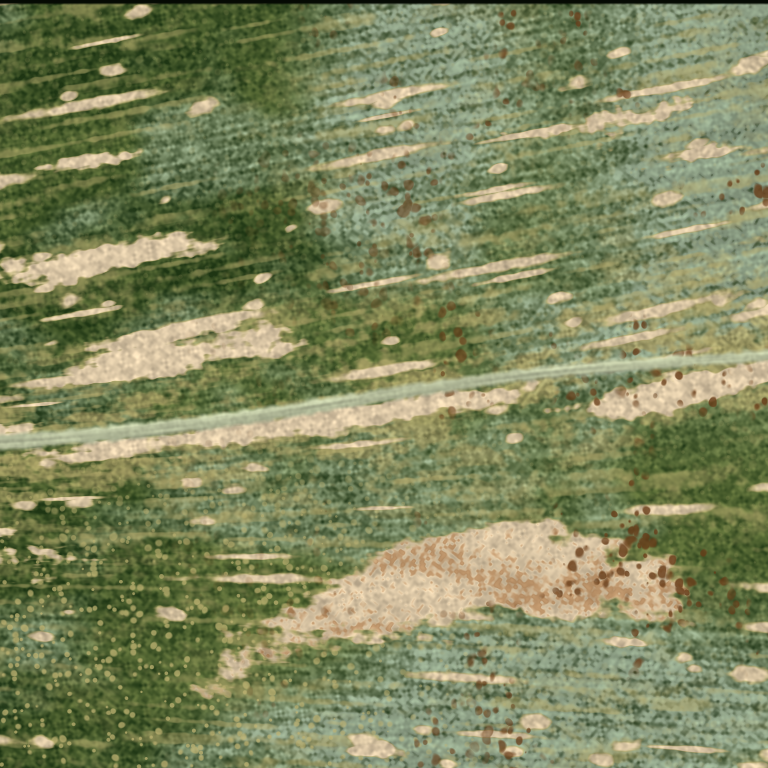
A WebGL 2 fragment shader for this texture:

```glsl
#version 300 es
precision highp float;
// A blighted leaf: streaked green blade, pale midrib, tan lesions and rust specks.
uniform vec2 u_resolution;
out vec4 fragColor;

const vec3 DARK_GREEN = vec3(0.14, 0.23, 0.09);
const vec3 MID_GREEN = vec3(0.38, 0.45, 0.23);
const vec3 SHEEN = vec3(0.54, 0.61, 0.51);
const vec3 YELLOW_GREEN = vec3(0.65, 0.61, 0.39);
const vec3 TAN = vec3(0.86, 0.78, 0.65);
const vec3 RUST = vec3(0.40, 0.23, 0.09);
const vec3 RIB = vec3(0.76, 0.79, 0.65);
const vec3 BACKDROP = vec3(0.02, 0.04, 0.01);

float hash(vec2 p) {
    return fract(sin(dot(p, vec2(127.1, 311.7))) * 43758.5453);
}

float noise(vec2 p) {
    vec2 i = floor(p), f = fract(p);
    f = f * f * (3.0 - 2.0 * f);
    return mix(mix(hash(i), hash(i + vec2(1, 0)), f.x),
               mix(hash(i + vec2(0, 1)), hash(i + vec2(1, 1)), f.x), f.y);
}

float fbm(vec2 p) {
    float sum = 0.0, amp = 0.5;
    for (int i = 0; i < 4; i++) {
        sum += amp * noise(p);
        p = p * 2.03 + 17.3;
        amp *= 0.5;
    }
    return sum / 0.9375;
}

// Fine signed grain on a turned grid, so that no rows show
float speckle(vec2 p, float scale) {
    vec2 turned = vec2(0.8 * p.x - 0.6 * p.y, 0.6 * p.x + 0.8 * p.y);
    return 0.65 * noise(turned * scale) + 0.35 * noise(p * scale * 0.6) - 0.5;
}

// Soft ellipse whose rim is roughened by a signed offset
float spot(vec2 q, vec2 radius, float rough, float soft) {
    return 1.0 - smoothstep(1.0 - soft, 1.0 + soft, length(q / radius) + rough);
}

// Randomly filled grid of spots, one candidate per cell
float scatter(vec2 q, vec2 cell, float density, float rough, float soft, float seed) {
    vec2 base = floor(q / cell);
    float mask = 0.0;
    for (int j = -1; j <= 1; j++)
    for (int i = -1; i <= 1; i++) {
        vec2 id = base + vec2(i, j);
        vec2 key = id + seed;
        vec2 jitter = vec2(hash(key + 3.1), hash(key + 7.7));
        vec2 size = cell * mix(0.2, 0.5, hash(key + 11.3));
        float present = step(hash(key), density);
        vec2 offset = q - (id + 0.2 + 0.6 * jitter) * cell;
        mask = max(mask, present * spot(offset, size, rough, soft));
    }
    return mask;
}

// Height of the midrib across the blade
float ribHeight(float x) {
    return 0.427 + 0.112 * x + 0.008 * sin(6.28 * (x - 0.45));
}

// Coordinates along and across the veins, which fan out above the rib
vec2 veinCoords(vec2 p) {
    float slope = mix(-0.06, 0.19, smoothstep(0.1, 0.65, p.y));
    return vec2(p.x, p.y - slope * (p.x - 0.5));
}

// Green blade with broad shade, glossy patches and fine veins
vec3 blade(vec2 p, vec2 q, float grain) {
    float shade = fbm(q * vec2(3.0, 7.0) + 4.0);
    float streak = noise(q * vec2(16.0, 180.0)) - 0.5;
    float upperLeft = smoothstep(0.45, 0.95, p.y) * (1.0 - smoothstep(0.2, 0.65, p.x));
    float tone = 0.6 + 1.1 * (shade - 0.5) + 0.35 * streak + 1.25 * grain - 0.3 * upperLeft;
    vec3 color = mix(DARK_GREEN, MID_GREEN, clamp(tone, -0.1, 1.35));

    float gloss = 1.2 * smoothstep(0.5, 1.05, p.x) * smoothstep(0.35, 0.75, p.y);
    gloss += 0.95 * spot(p - vec2(0.54, 0.9), vec2(0.12, 0.18), 0.0, 0.7);
    gloss += 0.95 * spot(p - vec2(0.72, 0.04), vec2(0.34, 0.17), shade - 0.5, 0.6);
    gloss += 0.5 * smoothstep(0.5, 0.7, fbm(p * vec2(4.0, 6.0) + 31.0));
    gloss *= 1.0 + 0.7 * streak + 1.2 * grain;
    vec3 shine = SHEEN * (1.0 + 0.25 * streak + 0.4 * grain);
    return mix(color, shine, clamp(gloss, 0.0, 1.0));
}

void main() {
    vec2 p = gl_FragCoord.xy / u_resolution;
    vec2 q = veinCoords(p);
    float rib = p.y - ribHeight(p.x);
    float nearRib = exp(-pow(rib / 0.14, 2.0));
    float grain = speckle(p, 230.0);
    float ragged = speckle(p + 3.0, 110.0);
    float rough = 1.5 * (fbm(q * vec2(14.0, 48.0)) - 0.5) + 0.6 * ragged;
    vec3 color = blade(p, q, grain);

    // Yellowed tissue beside the rib, thin streaks and loose flecks
    float blotch = fbm(q * vec2(16.0, 48.0) + 50.0) + 0.13 * nearRib + 0.4 * ragged;
    float yellow = smoothstep(0.5, 0.78, blotch);
    color = mix(color, YELLOW_GREEN * (1.0 + 0.5 * grain), yellow * (0.2 + 0.6 * nearRib));
    float thin = smoothstep(0.6, 0.95, noise(q * vec2(9.0, 110.0) + 33.0) + 0.5 * ragged);
    color = mix(color, YELLOW_GREEN * 1.1, 0.5 * thin);
    float lowerLeft = (1.0 - smoothstep(0.3, 0.8, p.x)) * (1.0 - smoothstep(0.2, 0.5, p.y));
    float fleck = scatter(p, vec2(0.0085), 0.22, 1.5 * ragged, 0.45, 91.0);
    color = mix(color, YELLOW_GREEN * 1.15, fleck * (0.15 + 0.6 * lowerLeft));

    // Lesions: narrow dashes, wider patches near the rib and one large blight
    float dashes = scatter(q, vec2(0.19, 0.015), 0.12, rough, 0.5, 5.0);
    float patches = scatter(q, vec2(0.34, 0.05), 0.2, 1.3 * rough + 0.4 - 0.5 * nearRib, 0.3, 23.0);
    float dots = scatter(q, vec2(0.04, 0.02), 0.05, 1.3 * rough, 0.45, 41.0);
    vec2 b = p - vec2(0.62, 0.235);
    b.y -= 0.1 * b.x - 0.9 * b.x * b.x + 0.02;
    float blight = spot(b, vec2(0.28, 0.055), 0.6 * rough, 0.17);
    float margin = spot(vec2(p.x - 0.4, rib + 0.021), vec2(0.28, 0.015), 1.2 * rough, 0.35);
    float lesion = max(max(0.85 * dashes, patches), max(max(0.8 * dots, blight), margin));

    // Each lesion fades through a yellow rim to a dry tan core
    vec3 dead = TAN * (1.0 + 0.35 * grain + 0.2 * ragged);
    float scorch = smoothstep(0.42, 0.85, fbm(q * vec2(9.0, 30.0) + 80.0) + 1.1 * grain);
    dead = mix(dead, RUST * 1.35, 0.5 * scorch * blight);
    color = mix(color, YELLOW_GREEN * (1.0 + 0.4 * grain), 0.8 * smoothstep(0.0, 0.5, lesion));
    color = mix(color, dead, smoothstep(0.2, 0.9, lesion));

    // Rust pustules gather in clumps
    float clump = smoothstep(0.54, 0.68, fbm(p * vec2(12.0, 8.0) + 12.0));
    float pustule = scatter(p, vec2(0.011, 0.013), 0.28, 2.5 * ragged, 0.45, 67.0);
    color = mix(color, RUST, 0.8 * pustule * clump * smoothstep(0.1, 0.8, p.x));

    // Pale midrib with a shaded lower side
    float halfWidth = mix(0.011, 0.008, p.x);
    float ribMask = 1.0 - smoothstep(halfWidth - 0.005, halfWidth + 0.003, abs(rib) + 0.005 * ragged);
    float ribLight = 0.93 + 0.12 * rib / halfWidth + 0.2 * (noise(vec2(p.x * 14.0, rib * 260.0)) - 0.5);
    color = mix(color, RIB * (ribLight + 0.15 * grain), ribMask);

    // Dark backdrop past the top edge
    color = mix(color, BACKDROP, smoothstep(0.993, 0.997, p.y));
    fragColor = vec4(clamp(color, 0.0, 1.0), 1.0);
}
```
